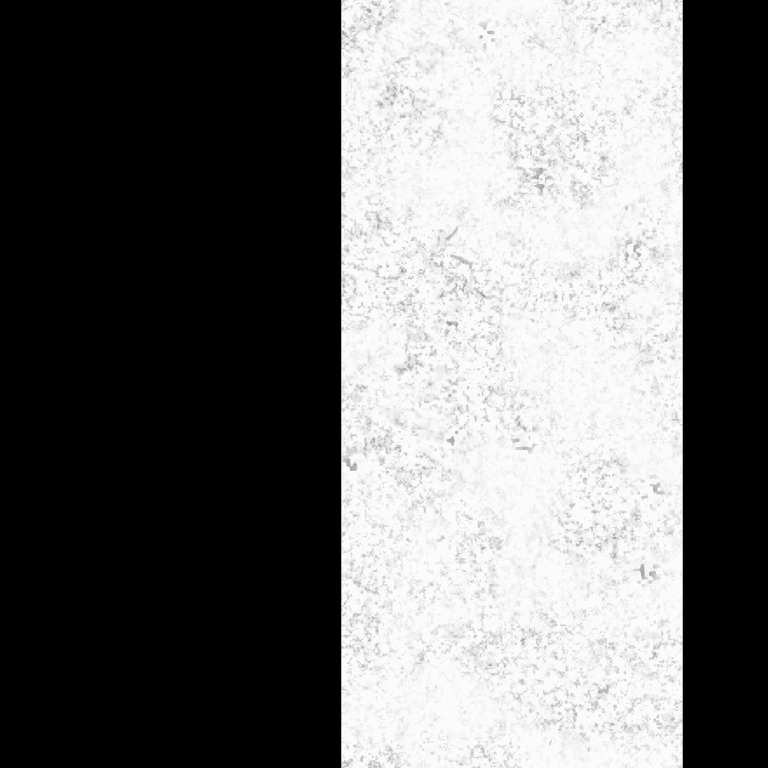
Reproduce this texture map procedurally as a WebGL 1 fragment shader.

```glsl
precision highp float;
// Worn white plaster panel standing between two black bands.
// Layered value noise makes patchy grain, noise in polar coordinates makes
// curved trowel strokes, and local masks place dark flecks and cracks.
uniform vec2 u_resolution;

#define PANEL_LEFT (4.0 / 9.0)
#define PANEL_RIGHT (8.0 / 9.0)
#define PLASTER 0.985
#define GRAIN_DEPTH 0.17
#define STROKE_DEPTH 0.13
#define FLECK_DEPTH 0.42
#define CRACK_DEPTH 0.22
#define GRAIN_SCALE 210.0

float hash(vec2 p) {
  vec3 q = fract(vec3(p.xyx) * 0.1031);
  q += dot(q, q.yzx + 33.33);
  return fract((q.x + q.y) * q.z);
}

float noise(vec2 p) {
  vec2 cell = floor(p);
  vec2 f = fract(p);
  f = f * f * (3.0 - 2.0 * f);
  float low = mix(hash(cell), hash(cell + vec2(1.0, 0.0)), f.x);
  float high = mix(hash(cell + vec2(0.0, 1.0)), hash(cell + 1.0), f.x);
  return mix(low, high, f.y);
}

float fbm(vec2 p) {
  float sum = 0.0;
  float weight = 0.5;
  for (int i = 0; i < 4; i++) {
    sum += weight * noise(p);
    p = mat2(1.6, 1.2, -1.2, 1.6) * p + 17.3;
    weight *= 0.5;
  }
  return sum / 0.9375;
}

// Broken arcs swept around a centre
float strokes(vec2 p, vec2 centre) {
  vec2 d = p - centre;
  vec2 polar = vec2(length(d) * 150.0, atan(d.y, d.x) * 14.0);
  polar.x += 3.0 * noise(p * 20.0);
  return smoothstep(0.55, 0.9, noise(polar));
}

// Soft round mask
float spot(vec2 p, vec2 centre, float radius) {
  vec2 d = (p - centre) / radius;
  return exp(-dot(d, d));
}

// Thin line with a wobbling, broken edge
float crack(vec2 p, vec2 a, vec2 b) {
  p += 0.008 * (vec2(noise(p * 90.0), noise(p * 90.0 + 31.0)) - 0.5);
  vec2 ab = b - a;
  float t = clamp(dot(p - a, ab) / dot(ab, ab), 0.0, 1.0);
  float line = 1.0 - smoothstep(0.0005, 0.0035, length(p - a - ab * t));
  return line * smoothstep(0.25, 0.6, noise(p * 110.0));
}

float plaster(vec2 p) {
  // Patchy grain
  float patches = smoothstep(0.3, 0.7, fbm(p * 13.0 + 4.0));
  float fine = noise(p * GRAIN_SCALE);
  float finer = noise(p * GRAIN_SCALE * 2.1 + 50.0);
  float grain = smoothstep(0.45, 0.95, 0.55 * fine + 0.45 * finer);
  float blots = smoothstep(0.57, 0.75, fbm(p * 75.0));
  float tone = PLASTER - GRAIN_DEPTH * grain * (0.3 + 1.1 * patches);
  tone -= 0.11 * blots * (0.3 + 0.7 * patches) * (0.5 + 0.5 * finer);

  // Trowel strokes
  float sweep = max(strokes(p, vec2(0.40, 0.20)) * step(p.y, 0.56),
                    strokes(p, vec2(0.39, 0.62)) * step(0.56, p.y));
  float scrape = spot(p, vec2(0.53, 0.46), 0.075) + spot(p, vec2(0.50, 0.93), 0.08)
               + spot(p, vec2(0.70, 0.27), 0.07);
  tone -= STROKE_DEPTH * sweep * fine * (0.35 * patches + 0.8 * scrape);

  // Clusters of dark flecks
  float cluster = spot(p, vec2(0.849, 0.359), 0.018)
                + spot(p, vec2(0.684, 0.427), 0.018)
                + spot(p, vec2(0.586, 0.579), 0.012)
                + spot(p, vec2(0.456, 0.391), 0.016)
                + spot(p, vec2(0.632, 0.954), 0.015)
                + spot(p, vec2(0.590, 0.428), 0.015)
                + spot(p, vec2(0.823, 0.674), 0.016)
                + spot(p, vec2(0.703, 0.766), 0.018)
                + spot(p, vec2(0.840, 0.255), 0.017);
  float fleck = smoothstep(0.56, 0.78, noise(p * 190.0 + 9.0));
  float stray = smoothstep(0.74, 0.86, fbm(p * 60.0 + 70.0));
  tone -= FLECK_DEPTH * fleck * (0.75 * cluster + 0.5 * stray);

  // Branching crack above the middle
  float cracks = crack(p, vec2(0.603, 0.716), vec2(0.583, 0.687));
  cracks = max(cracks, crack(p, vec2(0.590, 0.665), vec2(0.616, 0.658)));
  cracks = max(cracks, crack(p, vec2(0.616, 0.658), vec2(0.600, 0.621)));
  cracks = max(cracks, crack(p, vec2(0.624, 0.620), vec2(0.654, 0.610)));
  return clamp(tone - CRACK_DEPTH * cracks, 0.0, 1.0);
}

void main() {
  vec2 p = gl_FragCoord.xy / u_resolution;
  float soft = 0.5 / u_resolution.x;
  float panel = smoothstep(PANEL_LEFT - soft, PANEL_LEFT + soft, p.x)
              * (1.0 - smoothstep(PANEL_RIGHT - soft, PANEL_RIGHT + soft, p.x));
  gl_FragColor = vec4(vec3(plaster(p) * panel), 1.0);
}
```
